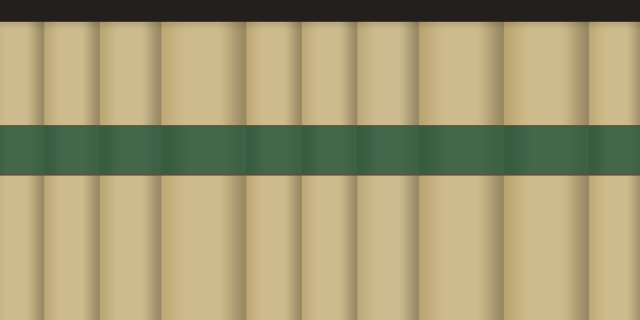
This pattern is drawn by a WebGL 1 fragment shader. Its source:

```glsl
precision highp float;

uniform vec2 u_resolution;

const vec3 WOOD = vec3(0.805, 0.735, 0.555);
const vec3 WOOD_LEFT = vec3(0.72, 0.635, 0.435);
const vec3 WOOD_RIGHT = vec3(0.59, 0.53, 0.385);
const vec3 GREEN = vec3(0.265, 0.4, 0.295);
const vec3 GREEN_DARK = vec3(0.215, 0.36, 0.25);
const vec3 TRIM = vec3(0.46, 0.24, 0.17);
const vec3 HEADER = vec3(0.14, 0.12, 0.12);

const float FIRST_EDGE = -0.035;
const float HEADER_BOTTOM = 0.932;
const float BAND_CENTER = 0.53;
const float BAND_HALF = 0.077;
const float TRIM_HALF = 0.0016;
const float SEAM_SHIFT = 0.009;

float hash(float n) {
  return fract(sin(n * 12.9898) * 43758.5);
}

// Coverage of a line of the given half width
float lineMask(float dist, float halfWidth, float aa) {
  return 1.0 - smoothstep(halfWidth - aa, halfWidth + aa, abs(dist));
}

// Two narrow planks, a medium one and a wide one; the ninth is also wide
float plankWidth(float index) {
  float slot = mod(index + 0.5, 4.0);
  float width = slot < 2.0 ? 0.1734 : (slot < 3.0 ? 0.1927 : 0.2656);
  return abs(index - 8.0) < 0.5 ? 0.2656 : width;
}

// Rounded wood: soft left falloff, deeper shadow on the right
vec3 plankColor(float t, float index) {
  float left = 1.0 - smoothstep(-0.08, 0.34, t);
  float right = smoothstep(0.64, 1.03, t);
  vec3 color = mix(WOOD, WOOD_LEFT, left * (0.75 + 0.35 * hash(index + 3.0)));
  color = mix(color, WOOD_RIGHT, right);
  float warmth = hash(index + 7.0) - 0.5;
  return color + vec3(0.008, 0.0, -0.012) * warmth;
}

vec3 bandColor(float t) {
  float left = 1.0 - smoothstep(0.05, 0.35, t);
  float right = 0.6 * smoothstep(0.7, 1.0, t);
  return mix(GREEN, GREEN_DARK, max(left, right));
}

void main() {
  vec2 p = gl_FragCoord.xy / u_resolution.y;
  float aa = 0.6 / u_resolution.y;

  // Lay the planks from left to right, with the band painted across them
  vec3 wood = WOOD;
  vec3 band = GREEN;
  float edge = FIRST_EDGE;
  for (int i = 0; i < 14; i++) {
    float index = float(i);
    float width = plankWidth(index);
    float t = clamp((p.x - edge) / width, 0.0, 1.0);
    float cover = smoothstep(edge - aa, edge + aa, p.x);
    wood = mix(wood, plankColor(t, index), cover);
    band = mix(band, bandColor(t), cover);

    // Faint seam beside each joint
    float seam = lineMask(p.x - edge + SEAM_SHIFT, 0.0013, aa);
    band += 0.022 * seam;
    edge += width;
  }

  // Shadow under the header
  float below = HEADER_BOTTOM - p.y;
  wood *= 1.0 - 0.1 * (1.0 - smoothstep(0.0, 0.03, below));

  // Green band with thin trim lines
  float bandDist = abs(p.y - BAND_CENTER) - BAND_HALF;
  vec3 color = mix(band, wood, smoothstep(-aa, aa, bandDist));
  color = mix(color, TRIM, lineMask(bandDist, TRIM_HALF, aa));

  // Dark header
  color = mix(color, HEADER, smoothstep(-aa, aa, -below));
  gl_FragColor = vec4(color, 1.0);
}
```
